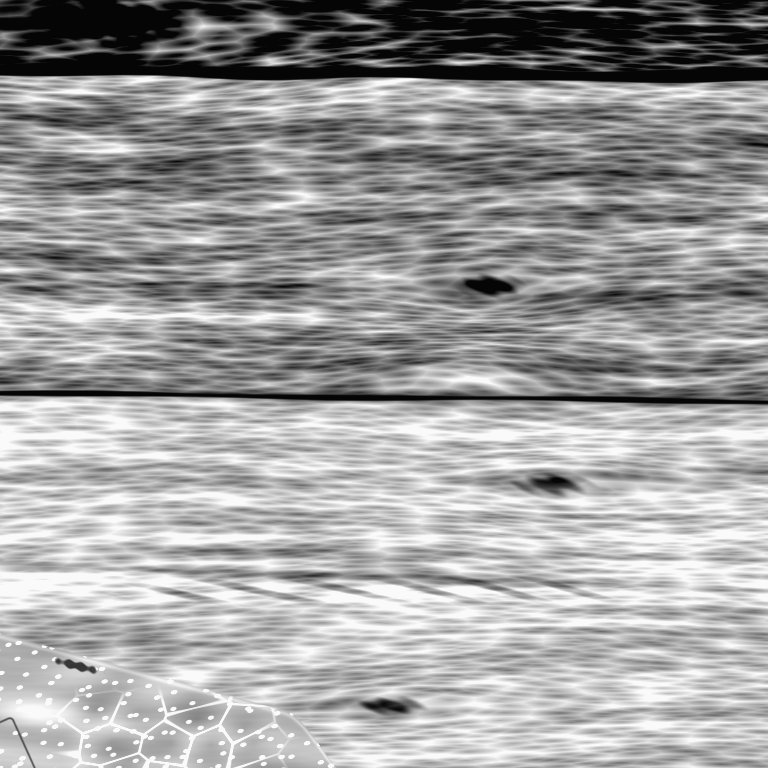
Reproduce this texture procedurally as a WebGL 1 fragment shader.

```glsl
precision highp float;
// Three weathered grey planks with knots, and a clear faceted bottle in the corner.
// Stretched cellular noise makes the fibres, layered sines the broad bands;
// knots bend the grain coordinate so that the fibres flow around them.
uniform vec2 u_resolution;

vec2 hash2(vec2 p) {
  return fract(sin(vec2(dot(p, vec2(127.1, 311.7)), dot(p, vec2(269.5, 183.3)))) * 43758.5);
}

// Distances to the nearest and second nearest feature point.
vec2 cells(vec2 p) {
  vec2 base = floor(p), nearest = vec2(8.0);
  for (int j = -1; j <= 1; j++) {
    for (int i = -1; i <= 1; i++) {
      vec2 cell = base + vec2(float(i), float(j));
      float d = length(cell + hash2(cell) - p);
      nearest = d < nearest.x ? vec2(d, nearest.x) : vec2(nearest.x, min(nearest.y, d));
    }
  }
  return nearest;
}

// Soft bump of the given half width around a centre.
float band(float x, float centre, float width) {
  float t = (x - centre) / width;
  return exp(-t * t);
}

// Antialiased coverage of a signed distance.
float cover(float d) {
  float px = 1.0 / u_resolution.y;
  return 1.0 - smoothstep(-px, px, d);
}

float bottleTone(vec2 uv) {
  vec2 q = mat2(0.96, -0.28, 0.28, 0.96) * uv;
  float tone = 0.71 + 0.07 * sin(q.y * 70.0 + 2.0 * sin(q.x * 17.0)) + 0.05 * sin(q.x * 43.0 + q.y * 90.0);
  tone += 0.3 * band(uv.x, 0.05, 0.06) * band(uv.y, 0.07, 0.02);

  // Moulded facets with bright ridges
  vec2 facet = cells(q * vec2(17.0, 24.0));
  float moulded = smoothstep(0.06, 0.12, uv.x) * (1.0 - smoothstep(0.3, 0.4, uv.x))
    * (1.0 - smoothstep(0.07, 0.11, uv.y));
  float ridge = 1.0 - smoothstep(0.02, 0.09, facet.y - facet.x);
  tone += moulded * (0.4 * ridge + 0.3 * (facet.x - 0.45));

  // Glints, dark slot and blank label frame
  tone += 0.45 * (1.0 - smoothstep(0.1, 0.2, cells(q * vec2(38.0, 60.0)).x));
  vec2 slot = vec2(uv.x - 0.1, uv.y - 0.133 + 0.25 * (uv.x - 0.1)) / vec2(0.03, 0.006);
  tone = mix(tone, 0.1, 0.9 * (1.0 - smoothstep(0.6, 1.1, length(slot) + 0.2 * sin(uv.x * 400.0))));
  vec2 side = abs(mat2(0.91, -0.41, 0.41, 0.91) * (uv - vec2(0.003, 0.018))) - vec2(0.026, 0.034);
  float frame = length(max(side, 0.0)) + min(max(side.x, side.y), 0.0) - 0.005;
  return mix(tone, 0.15, 0.8 * cover(abs(frame) - 0.0012));
}

void main() {
  vec2 uv = gl_FragCoord.xy / u_resolution;
  float upperSeam = 0.909 - 0.009 * uv.x + 0.0015 * sin(uv.x * 14.0);
  float lowerSeam = 0.488 - 0.011 * uv.x + 0.001 * sin(uv.x * 11.0);
  float isTop = cover(upperSeam - uv.y);
  float isBottom = cover(uv.y - lowerSeam);

  // Knots: centre and half size
  vec4 knots[4];
  knots[0] = vec4(0.64, 0.628, 0.037, 0.014);
  knots[1] = vec4(0.72, 0.368, 0.047, 0.013);
  knots[2] = vec4(0.51, 0.081, 0.042, 0.010);
  knots[3] = vec4(0.15, 0.970, 0.080, 0.028);

  // Grain coordinate: gentle waves, an arch, and bulges around the knots
  vec2 g = uv;
  g.y += 0.006 * sin(uv.x * 5.0 + uv.y * 9.0) + 0.002 * sin(uv.x * 13.0 - uv.y * 31.0);
  g.y -= 0.02 * band(uv.x, 0.57, 0.18) * band(uv.y, 0.53, 0.04);
  float knotShade = 0.0;
  for (int i = 0; i < 4; i++) {
    vec2 d = (uv - knots[i].xy) / knots[i].zw;
    g.y -= 0.6 * (uv.y - knots[i].y) * exp(-0.12 * dot(d, d));
    float rough = length(d) + 0.15 * sin(uv.x * 190.0 + uv.y * 330.0);
    knotShade += 0.8 * (1.0 - smoothstep(0.3, 1.25, rough));
    knotShade += 0.22 * band(d.x, -1.4, 1.8) * band(d.y, 0.0, 0.8);
  }
  g.y += 3.0 * floor(isTop + 0.5) + 7.0 * floor(isBottom + 0.5);

  // Fibres from fine to broad
  float grain = 0.52 * (cells(g * vec2(20.0, 155.0)).x - 0.45);
  grain += 0.42 * (cells(g * vec2(8.0, 75.0) + 5.0).x - 0.45);
  grain += 0.38 * (cells(g * vec2(2.2, 27.0) + 9.0).x - 0.45);
  grain += 0.04 * sin(g.y * 47.0 + 1.5 * sin(g.x * 3.0 + g.y * 17.0));
  grain += 0.03 * sin(g.y * 131.0 + 2.0 * sin(g.x * 4.0 - g.y * 23.0));

  // Middle plank: pale upper edge, dark vein
  float middle = 0.61 + grain + 0.22 * band(uv.y, upperSeam - 0.018, 0.014);
  middle -= 0.08 * band(uv.y, 0.8, 0.05) + 0.18 * band(uv.y, 0.622 + 0.008 * sin(uv.x * 6.0), 0.004);

  // Bottom plank: broad bands, then a pale streak crossed by slanting flames
  float bottom = 0.83 + 0.8 * grain + 0.06 * band(uv.y, 0.43, 0.035);
  bottom -= 0.13 * band(uv.y, 0.383, 0.012) + 0.2 * band(uv.y, 0.284 - 0.01 * uv.x, 0.007);
  bottom -= 0.09 * band(uv.y, 0.16, 0.05);
  bottom += 0.22 * band(uv.y, 0.235 - 0.01 * uv.x, 0.014);
  float flame = smoothstep(0.1, 1.0, sin(60.0 * (uv.x + 4.0 * (uv.y - 0.23)) + sin(uv.x * 9.0)));
  flame *= smoothstep(0.08, 0.25, uv.x) * (1.0 - smoothstep(0.72, 0.84, uv.x));
  bottom -= 0.4 * flame * band(uv.y, 0.23, 0.014);
  bottom -= 0.3 * band(uv.y, 0.265 - 0.034 * uv.x, 0.005);

  // Top plank: near black with pale scratches
  float top = 0.16 + 1.8 * grain + 0.3 * band(uv.y, upperSeam + 0.016, 0.004) * smoothstep(0.2, 0.5, uv.x);

  float tone = mix(mix(middle, bottom, isBottom), top, isTop);
  tone -= 0.75 * knotShade;

  // Seams between the planks
  float upperGap = abs(uv.y - upperSeam) - 0.0075 - 0.0015 * sin(uv.x * 23.0);
  float lowerGap = abs(uv.y - lowerSeam) - 0.003 - 0.0008 * sin(uv.x * 17.0);
  tone *= 1.0 - 0.4 * exp(-max(lowerGap, 0.0) * 250.0);
  tone = mix(tone, 0.02, max(cover(upperGap), cover(lowerGap)));

  // Bottle shoulder with a pale rim
  float shoulder = uv.y - 0.175 + 0.27 * uv.x + 0.075 * smoothstep(0.37, 0.47, uv.x);
  tone = mix(tone, bottleTone(uv) + 0.15 * band(shoulder, -0.004, 0.003), 0.92 * cover(shoulder));

  gl_FragColor = vec4(vec3(clamp(tone, 0.02, 0.98)), 1.0);
}
```
